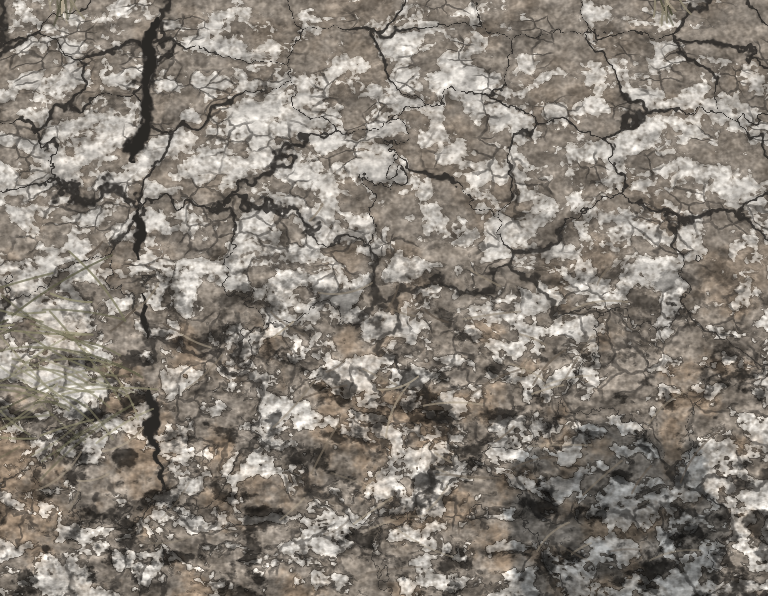
This texture is drawn by a Shadertoy shader. Its source:

```glsl
const vec3 CRACK = vec3(0.17, 0.16, 0.15);
const vec3 SOIL_DARK = vec3(0.42, 0.385, 0.345);
const vec3 SOIL_LIGHT = vec3(0.68, 0.64, 0.595);
const vec3 SALT_DULL = vec3(0.67, 0.64, 0.60);
const vec3 SALT_BRIGHT = vec3(0.87, 0.85, 0.82);
const vec3 RUST = vec3(0.62, 0.52, 0.42);
const vec3 STRAW = vec3(0.74, 0.69, 0.60);
const vec3 STRAW_DARK = vec3(0.34, 0.30, 0.26);
const vec3 GRASS = vec3(0.62, 0.60, 0.48);
const vec3 GRASS_DARK = vec3(0.28, 0.28, 0.21);
const float HORIZON = 2.0;       // height at which the ground would vanish
const float PLATE_SCALE = 6.3;   // large mud plates
const float FLAKE_SCALE = 34.0;  // small broken crust
const float SALT_LEVEL = 0.51;   // higher means less salt
const float RELIEF = 1.1;
const vec2 LIGHT = vec2(-0.003, 0.006);

float hash(vec2 p) {
    return fract(sin(dot(p, vec2(127.1, 311.7))) * 43758.5453);
}
vec2 hash2(vec2 p) {
    return vec2(hash(p), hash(p + 47.3));
}

float noise(vec2 p) {
    vec2 i = floor(p), f = fract(p);
    f = f * f * (3.0 - 2.0 * f);
    return mix(mix(hash(i), hash(i + vec2(1, 0)), f.x),
               mix(hash(i + vec2(0, 1)), hash(i + vec2(1, 1)), f.x), f.y);
}

float fbm(vec2 p) {
    float sum = 0.0, amp = 0.5;
    for (int i = 0; i < 5; i++) {
        sum += amp * noise(p);
        p = mat2(1.6, 1.2, -1.2, 1.6) * p + 7.1;
        amp *= 0.56;
    }
    return sum / 1.07;
}

// Voronoi cells: x = distance to the border, y = random value of the cell
vec2 cells(vec2 p) {
    vec2 base = floor(p), near = vec2(9.0), next = vec2(9.0), id = base;
    for (int j = -1; j <= 1; j++)
    for (int i = -1; i <= 1; i++) {
        vec2 c = base + vec2(i, j);
        vec2 r = c + 0.1 + 0.8 * hash2(c) - p;
        if (dot(r, r) < dot(near, near)) { next = near; near = r; id = c; }
        else if (dot(r, r) < dot(next, next)) next = r;
    }
    float border = 0.5 * (dot(next, next) - dot(near, near)) / length(next - near);
    return vec2(border, hash(id + 3.7));
}

// Scattered bent blades: x = coverage, y = tone of the topmost blade
vec2 strands(vec2 p, int count, vec2 centre, vec2 spread, float tilt, float fan, float size) {
    vec2 result = vec2(0.0);
    for (int i = 0; i < count; i++) {
        vec2 seed = vec2(float(i), 100.0 * centre.x);
        vec2 r = hash2(seed), s = hash2(seed + 19.7);
        vec2 q = p - centre - spread * (r + hash2(seed + 5.3) - 1.0);
        float a = tilt + fan * (2.0 * s.x - 1.0);
        q = mat2(cos(a), -sin(a), sin(a), cos(a)) * q;
        float len = size * (0.4 + s.y);
        q.y += 0.4 * (r.x - 0.5) * q.x * q.x / len;
        float d = length(vec2(max(abs(q.x) - len, 0.0), q.y));
        float cover = smoothstep(0.0028, 0.0006, d) * (0.45 + 0.5 * r.y);
        result = mix(result, vec2(1.0, hash(seed + 31.0)), vec2(cover, step(0.1, cover)));
    }
    return result;
}

float groundHeight(vec2 p, float rough) {
    return fbm(p * vec2(22.0, 32.0)) + rough * 0.5 * noise(p * vec2(24.0, 30.0));
}

void mainImage(out vec4 fragColor, in vec2 fragCoord) {
    vec2 p = fragCoord / iResolution.y;
    float rough = smoothstep(0.7, 0.3, p.y);

    // Receding ground with ragged borders
    float depth = 1.0 / (HORIZON - p.y);
    vec2 ground = vec2((p.x - 0.64) * depth, 1.7 * depth);
    vec2 ragged = vec2(fbm(p * 15.0), fbm(p * 15.0 + 31.0)) - 0.5;
    vec2 plate = cells(ground * PLATE_SCALE + 0.65 * ragged + 4.0);
    vec2 flake = cells(ground * FLAKE_SCALE + 1.6 * ragged);

    // Soil, stains and grain
    vec2 turned = mat2(0.8, 0.6, -0.6, 0.8) * p;
    float grain = noise(turned * 230.0) - 0.5;
    float speck = noise(turned.yx * 110.0 + 9.0) - 0.5;
    float broad = fbm(p * 6.0 + 13.0);
    vec3 col = mix(SOIL_DARK, SOIL_LIGHT, clamp(fbm(p * 38.0) + 0.35 * grain, 0.0, 1.0));
    float stain = smoothstep(0.48, 0.72, fbm(p * 16.0 + 51.0)) * (0.15 + 0.4 * rough);
    col = mix(col, RUST, stain);

    // Flaking salt crust with a shaded rim
    float salt = fbm(p * vec2(25.0, 38.0) + 1.5 * ragged + 70.0) - SALT_LEVEL;
    salt += 0.28 * (broad - 0.5) + 0.16 * (flake.y - 0.5) + 0.18 * speck + 0.08 * grain;
    salt -= 0.12 * smoothstep(0.6, 0.75, plate.y) + 0.1 * smoothstep(0.86, 1.0, p.y);
    salt += 0.06 * smoothstep(0.25, 0.0, abs(p.y - 0.72)) + 0.03;
    float crust = smoothstep(-0.01, 0.03, salt);
    col *= 1.0 - (0.1 + 0.22 * rough) * smoothstep(-0.09, -0.02, salt);
    vec3 saltCol = mix(SALT_DULL, SALT_BRIGHT, clamp(salt * 4.0 + 0.2 + 0.7 * grain, 0.0, 1.0));
    col = mix(col, mix(saltCol, RUST + 0.13, 0.4 * stain), 0.9 * crust);

    // Sunlit relief and small hollows
    float slope = groundHeight(p, rough) - groundHeight(p + LIGHT, rough);
    col *= clamp(1.0 + RELIEF * (1.0 + 0.5 * rough) * slope, 0.5, 1.3);
    col *= 1.0 + 0.14 * grain + 0.1 * speck;
    float hollow = smoothstep(0.42, 0.3, fbm(p * vec2(24.0, 30.0) + 90.0));
    col *= 1.0 - (0.15 + 0.4 * rough) * hollow;

    // Fine splits, plate cracks and one long fissure
    float split = smoothstep(0.1, 0.02, flake.x) * smoothstep(0.45, 0.7, noise(p * 22.0 + 8.0));
    col = mix(col, CRACK, 0.5 * split);
    float gape = 0.008 + 0.04 * smoothstep(0.35, 0.85, noise(p * 11.0 + 3.0));
    float crack = smoothstep(gape, 0.3 * gape, plate.x) * mix(0.85, 0.55, rough);
    col *= 1.0 - 0.16 * smoothstep(0.09, 0.0, plate.x);
    float fissure = abs(p.x - 0.25 - 0.08 * ragged.x - 0.02 * sin(7.0 * p.y));
    float width = 0.011 * smoothstep(0.3, 0.75, noise(vec2(2.0, p.y * 13.0)));
    width *= smoothstep(0.15, 0.3, p.y);
    crack = max(crack, smoothstep(width + 0.002, 0.5 * width, fissure) * step(0.001, width));
    col = mix(col, CRACK, crack);

    // Damp dark corner
    vec2 damp = abs(p - vec2(1.04, 0.11)) / vec2(0.17, 0.17) + 0.6 * ragged;
    float wet = smoothstep(1.1, 0.9, length(damp * damp));
    col = mix(col, col * vec3(0.66, 0.68, 0.70), wet);

    // Dry straw, grass on the left and tufts at the far edge
    vec2 straw = strands(p, 70, vec2(0.68, 0.32), vec2(0.65, 0.34), 0.3, 0.9, 0.04);
    col = mix(col, mix(STRAW_DARK, STRAW, straw.y), 0.75 * straw.x);
    vec2 grass = strands(p, 65, vec2(0.07, 0.37), vec2(0.2, 0.19), -0.1, 0.8, 0.07);
    col = mix(col, mix(GRASS_DARK, GRASS, grass.y), 0.85 * grass.x);
    vec2 tuft = strands(p, 14, vec2(0.1, 1.0), vec2(0.035, 0.02), 1.57, 0.5, 0.03);
    vec2 tuftRight = strands(p, 10, vec2(1.12, 1.0), vec2(0.025, 0.02), 1.57, 0.6, 0.035);
    col = mix(col, mix(GRASS_DARK, STRAW, tuft.y), tuft.x);
    col = mix(col, mix(GRASS_DARK, STRAW, tuftRight.y), tuftRight.x);

    fragColor = vec4(clamp(col, 0.0, 1.0), 1.0);
}
```
